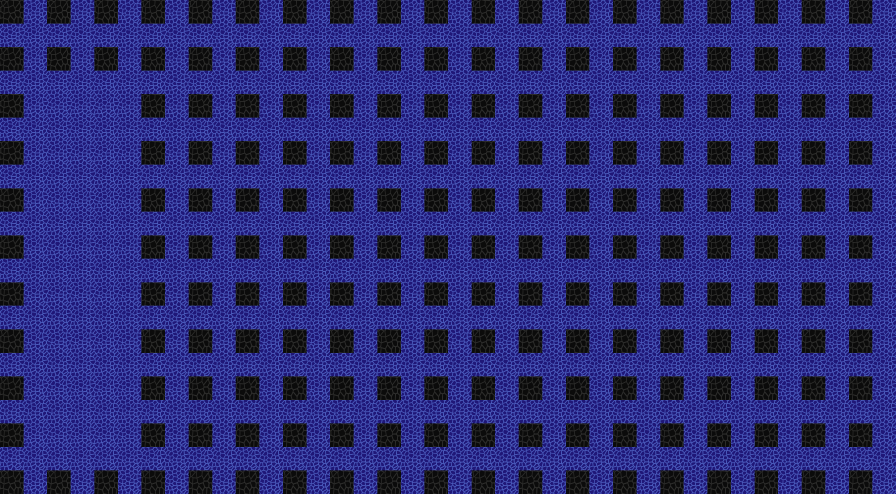
Give the GLSL for this pattern, as a Shadertoy shader.

```glsl
// Blue crackle-stone floor with a grid of dark cracked blocks and one open hall.

#define GRID vec2(38.0, 21.0)         // tiles across and down
#define HALL vec4(1.0, 3.0, 5.0, 19.0) // open area: left, top, right, bottom in tiles
#define FLOOR_CELLS vec2(6.0, 6.0)    // crackle cells in a floor tile
#define BLOCK_CELLS vec2(5.0, 4.0)    // crackle cells in a block
#define FLOOR_LINE 0.105              // half width of a seam, in cells
#define BLOCK_LINE 0.085
#define FLOOR_BASE vec3(0.12, 0.09, 0.47)
#define FLOOR_SEAM vec3(0.30, 0.37, 0.75)
#define BLOCK_BASE vec3(0.045, 0.045, 0.045)
#define BLOCK_SEAM vec3(0.18, 0.18, 0.175)
#define WEAR 0.35                     // unevenness of the seam width
#define SAMPLES 3                     // samples per pixel side

vec2 hash2(vec2 p) {
    vec3 q = fract(p.xyx * vec3(0.1031, 0.1030, 0.0973));
    q += dot(q, q.yzx + 33.33);
    return fract((q.xx + q.yz) * q.zy);
}

// Gradient at a lattice corner, wrapped to the period
float cornerSlope(vec2 corner, vec2 offset, float period) {
    float angle = 6.2832 * hash2(mod(corner, period) + 71.0).x;
    return dot(vec2(cos(angle), sin(angle)), offset);
}

// Gradient noise that repeats with the period
float gradientNoise(vec2 p, float period) {
    vec2 i = floor(p), f = p - i;
    vec2 u = f * f * f * (f * (f * 6.0 - 15.0) + 10.0);
    vec2 e = vec2(1.0, 0.0);
    float low = mix(cornerSlope(i, f, period),
                    cornerSlope(i + e.xy, f - e.xy, period), u.x);
    float high = mix(cornerSlope(i + e.yx, f - e.yx, period),
                     cornerSlope(i + e.xx, f - e.xx, period), u.x);
    return mix(low, high, u.y);
}

// Distance to the seam between the two nearest cells, wrapped to one tile
float seamDistance(vec2 p, vec2 cells, float seed) {
    vec2 home = floor(p);
    vec2 nearest = vec2(8.0), second = vec2(8.0);
    for (int y = -1; y <= 1; y++)
    for (int x = -1; x <= 1; x++) {
        vec2 cell = home + vec2(x, y);
        vec2 toSite = cell + 0.1 + 0.8 * hash2(mod(cell, cells) + seed) - p;
        float d = dot(toSite, toSite);
        if (d < dot(nearest, nearest)) {
            second = nearest;
            nearest = toSite;
        } else if (d < dot(second, second)) {
            second = toSite;
        }
    }
    return 0.5 * (dot(second, second) - dot(nearest, nearest))
         / max(length(second - nearest), 0.001);
}

// Blocks stand on every second tile, except inside the hall
bool isBlock(vec2 tile) {
    bool onGrid = all(lessThan(mod(tile, 2.0), vec2(0.5)));
    bool inHall = all(greaterThan(tile, HALL.xy)) && all(lessThan(tile, HALL.zw));
    return onGrid && !inHall;
}

// Colour at a point in tile units, counted from the upper left
vec3 floorPlan(vec2 p, float sampleSize) {
    bool block = isBlock(floor(p));
    vec2 local = fract(p);
    vec2 cells = block ? BLOCK_CELLS : FLOOR_CELLS;
    float halfWidth = block ? BLOCK_LINE : FLOOR_LINE;
    halfWidth *= 1.0 + WEAR * gradientNoise(local * 2.0, 2.0);

    float d = seamDistance(local * cells, cells, block ? 40.0 : 11.0);
    float blur = 0.5 * sampleSize * cells.x;
    float seam = 1.0 - smoothstep(halfWidth - blur, halfWidth + blur, d);
    return block ? mix(BLOCK_BASE, BLOCK_SEAM, seam)
                 : mix(FLOOR_BASE, FLOOR_SEAM, seam);
}

void mainImage(out vec4 fragColor, in vec2 fragCoord) {
    float sampleSize = GRID.x / (iResolution.x * float(SAMPLES));
    vec3 color = vec3(0.0);

    // Average a small grid of samples to smooth seams and block edges
    for (int y = 0; y < SAMPLES; y++)
    for (int x = 0; x < SAMPLES; x++) {
        vec2 jitter = (vec2(x, y) + 0.5) / float(SAMPLES) - 0.5;
        vec2 uv = (fragCoord + jitter) / iResolution.xy;
        color += floorPlan(vec2(uv.x, 1.0 - uv.y) * GRID, sampleSize);
    }
    fragColor = vec4(color / float(SAMPLES * SAMPLES), 1.0);
}
```
